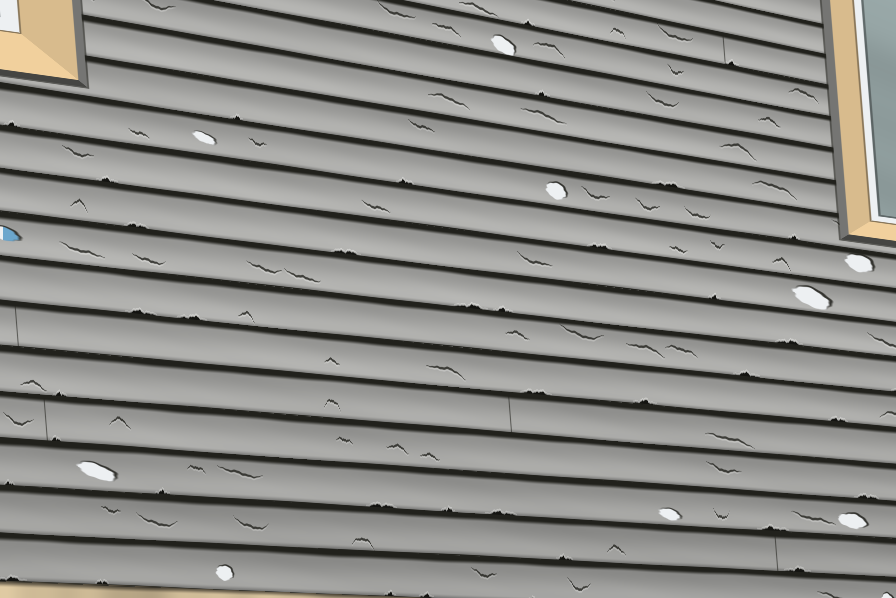
This texture is drawn by a Shadertoy shader. Its source:

```glsl
#define ASPECT 1.5
#define BOW 0.000527
#define CELL 0.17
#define HOLE_RATE 0.06
#define CRACK_RATE 0.24
#define DENT_RATE 0.13
#define SEAM_RATE 0.3
#define SHADOW_COLOR vec3(0.13, 0.13, 0.11)
#define WARM_GREY vec3(1.0, 1.0, 0.985)
#define TAN_PAINT vec3(0.89, 0.77, 0.58)
#define FOAM_WHITE vec3(0.93, 0.94, 0.95)
#define GLASS_COLOR vec3(0.60, 0.66, 0.66)

float hash(vec2 p) {
    return fract(sin(dot(p, vec2(127.1, 311.7))) * 43758.5453);
}

// Soft coverage: 1 where d is negative
float cover(float d, float px) {
    return 1.0 - smoothstep(-px, px, d);
}

// Three sines of rising frequency, about -1 to 1
float ripple(float x, float phase) {
    return 0.55 * sin(x + phase) + 0.3 * sin(2.3 * x + 1.7 * phase) + 0.15 * sin(5.1 * x + phase);
}

// Torn hole with a ragged outline and a dark upper rim
vec3 tearHole(vec3 col, vec2 v, vec2 id, float px) {
    vec2 size = vec2(mix(0.010, 0.036, hash(id + 2.1)), mix(0.009, 0.017, hash(id + 3.7)));
    v.y += 0.2 * v.x;
    vec2 n = v / size;
    float angle = atan(n.y, n.x);
    float edge = 0.88 + 0.16 * ripple(2.0 * angle, 6.3 * hash(id + 4.3));
    float d = (length(n) - edge) * size.y;
    float rim = (length(n - vec2(0.12, 0.16)) - edge - 0.04) * size.y;
    col = mix(col, SHADOW_COLOR, 0.85 * cover(rim, px));
    vec3 fill = mix(FOAM_WHITE, vec3(0.42, 0.65, 0.80), step(0.88, hash(id + 5.9)) * step(0.0, v.x));
    return mix(col, fill, cover(d, px));
}

// Tapered, wandering split with a light lower lip
vec3 crack(vec3 col, vec2 v, vec2 id, float px) {
    float reach = mix(0.012, 0.042, hash(id + 6.1));
    float s = v.x / reach;
    float bend = (hash(id + 7.3) - 0.5) * 0.03;
    float path = bend * s * s - 0.2 * v.x + 0.0025 * ripple(5.0 * s, 6.3 * hash(id + 8.7));
    float width = 0.0021 * (1.0 - s * s);
    float inside = step(abs(s), 1.0);
    col += 0.09 * inside * cover(abs(v.y - path + 0.003) - width, px);
    return mix(col, SHADOW_COLOR, 0.8 * inside * cover(abs(v.y - path) - width, px));
}

// Scattered holes, splits and lip dents; q is position along and above the lip
vec3 damage(vec3 col, vec2 q, float board, float pitch, float px) {
    for (int i = 0; i < 2; i++) {
        float layer = float(i);
        float along = q.x / CELL + 0.43 * layer + hash(vec2(board, 9.0));
        vec2 id = vec2(floor(along), board + 40.0 * layer);
        float x = (fract(along) - 0.5 + 0.4 * (hash(id) - 0.5)) * CELL;
        vec2 v = vec2(x, q.y - pitch * mix(0.25, 0.65, hash(id + 1.3)));
        float kind = hash(id + 11.9);
        if (kind < HOLE_RATE) {
            col = tearHole(col, v, id, px);
        } else if (kind < HOLE_RATE + CRACK_RATE) {
            col = crack(col, v, id, px);
        } else if (kind < HOLE_RATE + CRACK_RATE + DENT_RATE) {
            float s = x / mix(0.010, 0.032, hash(id + 2.9));
            float bump = 0.008 * exp(-s * s * 2.0) * (0.8 + 0.5 * ripple(7.0 * s, kind * 90.0)) - 0.0012;
            col += 0.12 * cover(abs(q.y - bump - 0.003) - 0.001, px) * step(abs(s), 0.9);
            col = mix(col, SHADOW_COLOR * 0.6, cover(q.y - bump, px));
        }
    }
    return col;
}

// Lapped boards whose spacing narrows with perspective
vec3 siding(vec2 p, float px) {
    float t = p.x / ASPECT;
    float b = 0.0805 - 0.016 * t;
    float c = p.y - 0.109 + 0.074 * t;
    float pitch = sqrt(b * b - 4.0 * BOW * c);
    float k = (b - pitch) / (2.0 * BOW);
    float course = floor(k);
    k += 0.015 * ripple(6.0 * p.x, 2.4 * course);
    float board = floor(k), f = fract(k);
    float aa = px / pitch;

    // Face shading: light belly, dim top, dark gap beneath the next lip
    float tone = mix(0.69, 0.575, smoothstep(0.2, 0.8, f));
    tone *= mix(0.72, 1.0, smoothstep(0.0, 0.12, f));
    tone *= mix(0.93, 1.02, smoothstep(0.0, 0.5, p.y)) + 0.025 * (hash(vec2(board, 3.0)) - 0.5);
    tone += 0.012 * ripple(9.0 * p.x + 3.0 * f, board * 2.1);
    vec3 col = tone * WARM_GREY;

    // Butt joints on some boards
    float seam = p.x - ASPECT * hash(vec2(board, 5.0)) + 0.08 * f * pitch;
    float hasSeam = step(hash(vec2(board, 7.0)), SEAM_RATE);
    col = mix(col, SHADOW_COLOR, 0.65 * hasSeam * cover(abs(seam) - 0.0008, px));

    col = damage(col, vec2(p.x, f * pitch), board, pitch, px);
    float gap = 0.89 + 0.015 * ripple(14.0 * p.x, board * 4.0);
    float shade = max(smoothstep(gap - 0.09, gap + 0.025, f), 1.0 - smoothstep(0.0, 1.5 * aa, f));
    col = mix(col, SHADOW_COLOR, shade);

    // Bare sheathing below the lowest board
    vec3 sheathing = vec3(0.85, 0.77, 0.62) * (0.92 + 0.12 * ripple(17.0 * p.x, 1.0));
    sheathing *= mix(0.45, 1.0, smoothstep(-1.0, -1.12, k));
    return mix(col, sheathing, cover(k + 1.0, aa));
}

// Window corner: side is -1 when it opens to the left, +1 to the right
vec3 windowCorner(vec3 col, vec2 p, vec2 corner, float side, float frame, float sash, float px) {
    vec2 v = p - corner;
    float inward = side * (v.x + 0.08 * v.y);
    float up = 1.4 * (v.y + 0.14 * v.x);
    float depth = min(inward, up);
    float sill = smoothstep(-px, px, inward - up);
    vec3 trim = mix(vec3(0.46, 0.46, 0.45), vec3(0.27, 0.27, 0.26), sill);
    col = mix(col, SHADOW_COLOR, 0.6 * cover(-depth - 0.003, px));
    col = mix(col, trim, cover(-depth, px));
    col = mix(col, TAN_PAINT * mix(0.95, 1.06, sill), cover(0.014 - depth, px));
    float inner = depth - 0.014 - frame;
    col = mix(col, TAN_PAINT * 0.6, cover(-inner - 0.003, px));
    col = mix(col, FOAM_WHITE, cover(-inner, px));
    vec3 glass = GLASS_COLOR * (0.95 + 0.08 * ripple(12.0 * p.y + 5.0 * p.x, 0.5));
    col = mix(col, glass * 0.65, cover(sash - inner, px));
    return mix(col, glass, cover(sash + 0.004 - inner, px));
}

void mainImage(out vec4 fragColor, in vec2 fragCoord) {
    vec2 p = fragCoord / iResolution.y;
    float px = 0.75 / iResolution.y;
    vec3 col = siding(p, px);
    col = windowCorner(col, p, vec2(0.146, 0.854), -1.0, 0.092, 0.03, px);
    col = windowCorner(col, p, vec2(1.406, 0.600), 1.0, 0.040, 0.012, px);
    fragColor = vec4(clamp(col, 0.0, 1.0), 1.0);
}
```
